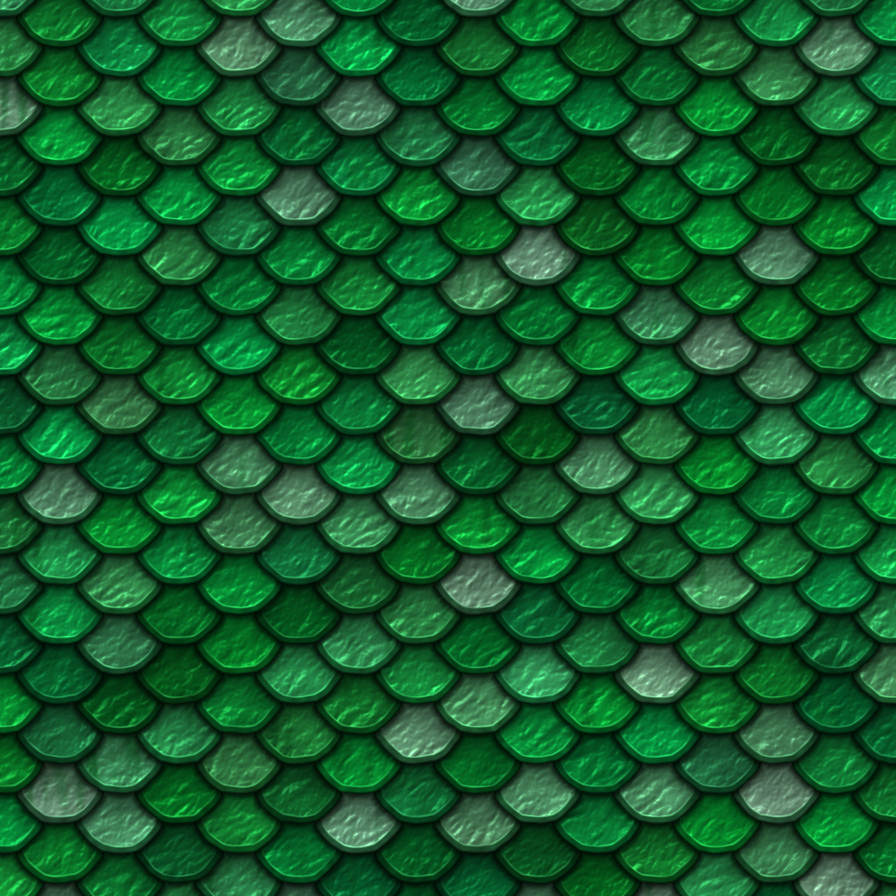
Reproduce this pattern procedurally as a Shadertoy shader.

```glsl
// Overlapping green enamel scales in staggered rows, the upper ones lying on the lower.
// Each pixel searches rows from the top down for the first rounded plate that covers it;
// ridged gradient noise gives the hammered surface, hashes the tint and stains.

vec3 hash3(vec2 p) {
    vec3 q = fract(p.xyx * vec3(0.1031, 0.1030, 0.0973));
    q += dot(q, q.yxz + 33.33);
    return fract((q.xxy + q.yzz) * q.zyx);
}

float cornerSlope(vec2 cell, vec2 offset, vec2 f) {
    return dot(hash3(cell + offset).xy * 2.0 - 1.0, f - offset);
}

float gradientNoise(vec2 p) {
    vec2 cell = floor(p), f = p - cell;
    vec2 u = f * f * f * (f * (f * 6.0 - 15.0) + 10.0);
    float low = mix(cornerSlope(cell, vec2(0, 0), f), cornerSlope(cell, vec2(1, 0), f), u.x);
    float high = mix(cornerSlope(cell, vec2(0, 1), f), cornerSlope(cell, vec2(1, 1), f), u.x);
    return mix(low, high, u.y);
}

// Ridged octaves, stretched along a rising diagonal
float hammered(vec2 p) {
    float height = 0.0, amplitude = 0.5;
    p = vec2(dot(p, vec2(1.6, 1.3)), dot(p, vec2(-2.6, 3.2)));
    for (int i = 0; i < 3; i++) {
        height += amplitude * abs(gradientNoise(p));
        p = mat2(1.9, 0.6, -0.6, 1.9) * p + 17.3;
        amplitude *= 0.55;
    }
    return height;
}

// Circle eased towards an octagon
float plateDistance(vec2 p) {
    vec2 a = abs(p);
    float octagon = max(max(a.x, a.y), 0.707 * (a.x + a.y));
    return mix(length(p), octagon, 0.35) - 0.765;
}

void mainImage(out vec4 fragColor, in vec2 fragCoord) {
    // Fifteen half columns across; rows are half a unit apart
    vec2 p = fragCoord / iResolution.y * 15.0;
    vec2 q = p + 0.03 * vec2(gradientNoise(p * 3.0), gradientNoise(p * 3.0 + 40.0));

    // Find the topmost scale and the gap to those lying over it
    float topRow = floor((q.y - 0.21) * 2.0) + 1.0;
    float inset = 0.0, gap = 1.0;
    vec2 id = vec2(0.0), local = vec2(0.0);
    for (int i = 0; i < 5; i++) {
        float row = topRow - float(i);
        float shift = mod(row + 1.0, 2.0);
        float column = 2.0 * floor((q.x - shift) * 0.5 + 0.5) + shift;
        local = q - vec2(column, 0.5 * row + 0.975);
        id = vec2(column, row);
        float d = plateDistance(local);
        if (d < 0.0) {
            inset = -d;
            break;
        }
        gap = min(gap, d);
    }

    // Tint: dark to vivid green, some faded towards silver
    vec3 rnd = hash3(id + 71.0);
    vec3 tint = mix(vec3(0.015, 0.29, 0.07), vec3(0.025, 0.55, 0.17), rnd.x);
    tint.b += 0.08 * rnd.z;
    float faded = pow(rnd.y, 3.5);
    vec3 lipTint = mix(tint, vec3(0.28, 0.46, 0.34), 0.8 * faded);
    tint = mix(tint, vec3(0.44, 0.53, 0.47), 0.9 * faded);

    // Soft vertical stains on part of the scales
    float stain = smoothstep(-0.1, 0.5, gradientNoise(vec2(p.x * 5.0, p.y * 0.7) + rnd.xy * 50.0));
    stain *= smoothstep(0.55, 0.85, hash3(id + 19.0).x);
    tint = mix(tint, vec3(0.03, 0.30, 0.10), 0.55 * stain);

    // Hammered face, dim at the top with a soft sheen low on the scale
    vec2 grain = p + rnd.xy * 30.0;
    float relief = hammered(grain) - hammered(grain + vec2(-0.03, 0.045));
    float lower = 1.0 - smoothstep(-0.50, 0.28, local.y);
    float sheen = lower * (0.75 + 0.9 * gradientNoise(grain * 1.3));
    float face = smoothstep(0.10, 0.14, inset);
    float light = 0.75 + 0.42 * sheen + (0.8 + 0.9 * lower) * relief * face;
    float glint = smoothstep(0.02, 0.22, relief) * sheen * face;
    vec3 color = tint * max(light, 0.35);
    color += (tint * 0.45 + vec3(0.10, 0.14, 0.11)) * max(glint, 0.0);

    // Raised lip, a thin groove and a broken highlight along its inner side
    vec3 lip = lipTint * (0.62 + 0.25 * gradientNoise(p * 6.0));
    color = mix(lip, color, face);
    float line = 1.0 - smoothstep(0.0, 0.03, abs(inset - 0.12));
    line *= smoothstep(0.1, 0.65, -local.y) * (0.75 + 0.9 * gradientNoise(p * 3.0 + 9.0));
    color += (lipTint * 0.5 + vec3(0.11, 0.15, 0.12)) * max(line, 0.0);

    // Dark edge, contact shadow and a wide faint shade from the scales above
    color *= mix(0.30, 1.0, smoothstep(0.0, 0.045, inset));
    color *= mix(0.22, 1.0, smoothstep(-0.02, 0.13, gap));
    color *= mix(0.72, 1.0, smoothstep(0.0, 0.35, gap));
    color += vec3(0.002, 0.018, 0.004);

    fragColor = vec4(clamp(color, 0.0, 1.0), 1.0);
}
```
